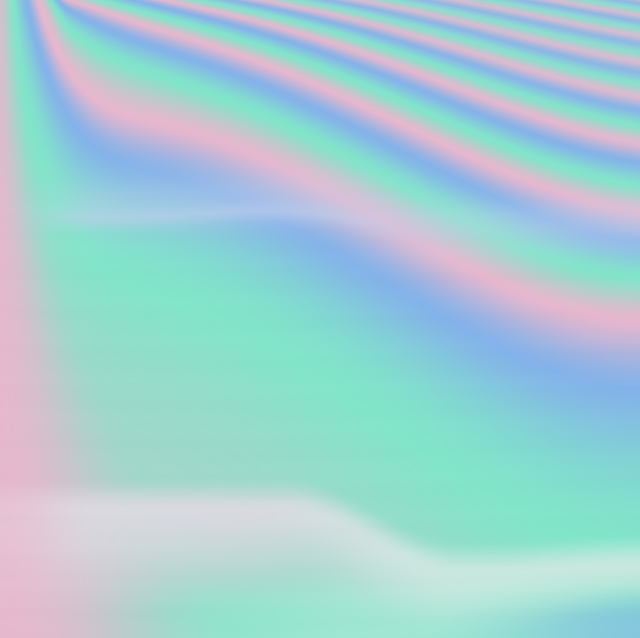
A Shadertoy shader for this background:

```glsl
// Pastel iridescent film: curved pink, mint and blue bands above a pale misty veil.
#define PINK vec3(0.93, 0.71, 0.80)
#define MINT vec3(0.49, 0.91, 0.78)
#define BLUE vec3(0.50, 0.69, 0.92)
#define LILAC_MIST vec3(0.86, 0.85, 0.88)
#define MINT_MIST vec3(0.80, 0.91, 0.88)
#define SEAM_LIGHT vec3(0.76, 0.81, 0.92)
#define HAZE vec3(0.66, 0.79, 0.85)
#define BAND_SPREAD 0.5
#define STREAK_AMOUNT 0.002

// Cyclic palette: pink, mint, blue and back to pink.
vec3 filmColor(float phase) {
    float t = fract(phase) * 3.0;
    float f = fract(t);
    f = mix(f, smoothstep(0.0, 1.0, f), 0.5);
    if (t < 1.0) return mix(PINK, MINT, f);
    if (t < 2.0) return mix(MINT, BLUE, f);
    return mix(BLUE, PINK, f);
}

// Depth below the top of the main pink ridge.
float ridgeDepth(float x) {
    float rise = 0.2 * (1.0 - exp((0.059 - x) / 0.06));
    return rise + 0.3 * smoothstep(0.21, 1.0, x);
}

// Film thickness, in palette cycles; bands crowd together above the ridge.
float filmPhase(float x, float depth) {
    float ridge = ridgeDepth(x);
    float below = depth - ridge;
    float phase;
    if (below < 0.0) {
        float s = depth / ridge;
        float top = 1.3 + 6.6 * x - 0.7 * (1.0 - smoothstep(0.059, 0.11, x));
        phase = 1.0 + (top - 1.0) * (1.0 - s) * BAND_SPREAD / (s + BAND_SPREAD);
    } else {
        float reach = below / (0.25 + 0.15 * x);
        phase = 1.0 - 0.8 * (1.0 - exp(-1.95 * reach));
    }
    // The left rim settles into pink, the floor into mint and blue.
    float rim = smoothstep(-0.02, 0.035 + 0.35 * depth * depth, x);
    float floorPhase = 0.27 + 0.06 * smoothstep(0.2, 0.5, x)
                     + 0.2 * smoothstep(0.6, 1.0, x);
    phase = mix(phase, floorPhase, smoothstep(0.88, 0.98, depth));
    return phase * rim;
}

// Fine horizontal grain from layered sines.
float streaks(vec2 p) {
    return sin(p.y * 95.0 + 2.0 * sin(p.x * 3.0))
         + 0.6 * sin(p.y * 213.0 + 3.0 * sin(p.x * 4.0 + 1.0));
}

void mainImage(out vec4 fragColor, in vec2 fragCoord) {
    vec2 uv = fragCoord / iResolution.xy;
    float x = uv.x;
    float depth = 1.0 - uv.y;

    // Film bands, hazier where they crowd together.
    float phase = filmPhase(x, depth);
    vec3 color = filmColor(phase);
    color = mix(color, HAZE, 0.1 + 0.25 * smoothstep(2.0, 6.0, phase));

    // Broad glow and thin bright seam across the upper third.
    float seam = 0.343 - 0.012 * exp(-pow((x - 0.42) / 0.14, 2.0))
               + 0.03 * smoothstep(0.5, 0.7, x);
    float glow = 0.4 * exp(-pow((depth - seam + 0.018) / 0.042, 2.0));
    float line = 0.28 * exp(-pow((depth - seam) / 0.013, 2.0));
    line *= 1.0 - smoothstep(0.5, 0.72, x);
    color = mix(color, SEAM_LIGHT, (glow + line) * smoothstep(0.0, 0.15, x));

    // Misty veil with a crisp upper edge and a soft lower fade.
    float edge = 0.775 + 0.1 * smoothstep(0.45, 0.72, x)
               - 0.012 * smoothstep(0.75, 1.0, x);
    float into = depth - edge;
    float veil = smoothstep(-0.03, 0.025, into);
    veil *= 1.0 - smoothstep(0.02, mix(0.23, 0.1, x), into);
    vec3 mist = mix(LILAC_MIST, MINT_MIST, smoothstep(0.35, 0.75, x));
    mist = mix(PINK, mist, 0.4 + 0.6 * smoothstep(0.0, 0.15, x));
    color = mix(color, mist, 0.95 * veil);

    // Pale lift on the floor around the centre.
    float lift = smoothstep(0.86, 0.95, depth) * exp(-pow((x - 0.6) / 0.25, 2.0));
    color = mix(color, MINT_MIST, 0.4 * lift);

    color += STREAK_AMOUNT * streaks(uv) * smoothstep(0.2, 0.4, depth);
    fragColor = vec4(clamp(color, 0.0, 1.0), 1.0);
}
```
